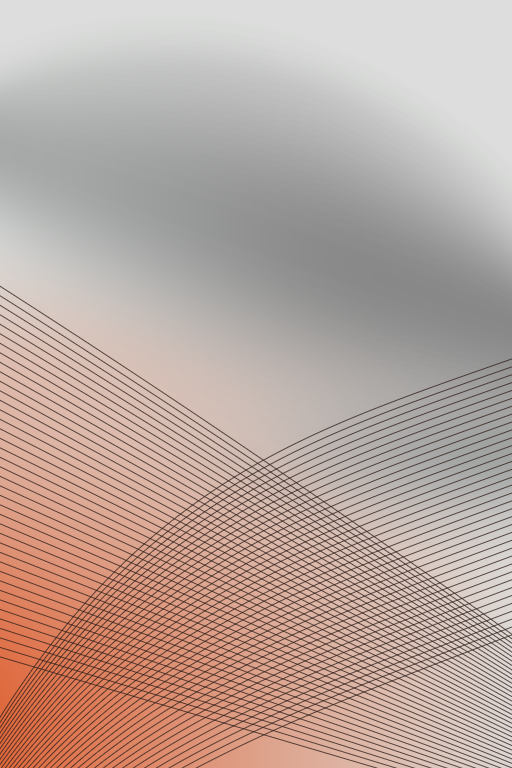
Give the GLSL for this background, as a Shadertoy shader.

```glsl
// Soft abstract backdrop: a grey smoky band over a pale field, an orange glow
// rising from the lower left corner, and two fans of fine crossing curves.
// Each fan blends evenly between a first and a last boundary curve.

#define PALE vec3(0.862, 0.868, 0.862)
#define ORANGE vec3(0.875, 0.410, 0.240)
#define SMOKE_LIGHT vec3(0.655, 0.665, 0.660)
#define SMOKE_DARK vec3(0.535, 0.535, 0.535)
#define MIST vec3(0.630, 0.645, 0.645)
#define INK vec3(0.190, 0.125, 0.105)
#define INK_ALPHA 0.80
#define LINE_WIDTH 0.0019
#define LEFT_GAPS 39.0
#define RIGHT_GAPS 35.0
#define SHADE_STEPS 26.0

// Gentle staircase that leaves faint contour bands in a gradient
float contour(float v) {
    float s = v * SHADE_STEPS;
    float stair = floor(s) + smoothstep(0.3, 0.7, fract(s));
    return mix(v, stair / SHADE_STEPS, 0.7);
}

// Orange strength: grows downwards, fades to the right
float glowAmount(vec2 p) {
    float rise = 0.33 * smoothstep(0.42, 0.80, p.y)
               + 0.67 * smoothstep(0.75, 1.40, p.y);
    return rise * (1.0 - 0.95 * p.x);
}

// Sloping smoke band with a different falloff above and below its ridge
float smokeAmount(vec2 p) {
    float offset = p.y - (0.29 + 0.34 * p.x);
    float bulge = p.x * (1.0 - p.x);
    float above = 0.10 + 0.02 * p.x + 0.40 * bulge;
    float below = 0.105 + 0.05 * p.x + 0.20 * bulge;
    float d = offset / (offset < 0.0 ? above : below);
    float rim = 0.09 - 0.35 * p.x + 0.55 * p.x * p.x;
    return exp(-0.5 * d * d) * smoothstep(rim - 0.03, rim + 0.11, p.y);
}

// Smaller cool haze at the right edge
float mistAmount(vec2 p) {
    vec2 d = (p - vec2(0.97, 0.89)) / vec2(0.26, 0.085);
    return 0.85 * exp(-0.5 * dot(d, d));
}

// Coverage of evenly blended curves between the heights first and last
float fan(float y, float first, float last, float gaps) {
    float t = gaps * (y - first) / (last - first);
    float perPixel = max(length(vec2(dFdx(t), dFdy(t))), 1e-5);
    float nearest = clamp(floor(t + 0.5), 0.0, gaps);
    float dist = abs(t - nearest) / perPixel;
    float width = LINE_WIDTH * iResolution.x;
    return clamp(0.5 * (width + 1.0) - dist, 0.0, min(1.0, width));
}

void mainImage(out vec4 fragColor, in vec2 fragCoord) {
    // x runs 0 to 1 rightwards, y runs 0 to 1.5 downwards
    vec2 uv = fragCoord / iResolution.xy;
    vec2 p = vec2(uv.x, 1.5 * (1.0 - uv.y));

    // Soft colour field
    vec3 color = mix(PALE, ORANGE, glowAmount(p));
    color = mix(color, MIST, mistAmount(p));
    vec3 smoke = mix(SMOKE_LIGHT, SMOKE_DARK, smoothstep(0.0, 0.75, p.x));
    color = mix(color, smoke, contour(smokeAmount(p)));

    // Fan falling from the left edge
    float leftFirst = 0.559 + 0.64 * p.x + 0.04 * p.x * p.x;
    float leftLast = 1.283 + 0.295 * p.x;
    float leftInk = fan(p.y, leftFirst, leftLast, LEFT_GAPS);

    // Fan sweeping from the right edge and bending down at the left
    float u = 1.0 - p.x;
    float bend = pow(max(u, 0.0), 3.5);
    float rightFirst = 0.701 + 0.35 * u + 0.35 * bend;
    float rightLast = 1.24 + 0.38 * u + 0.14 * bend;
    float rightInk = fan(p.y, rightFirst, rightLast, RIGHT_GAPS);

    color = mix(color, INK, INK_ALPHA * leftInk);
    color = mix(color, INK, INK_ALPHA * rightInk);
    fragColor = vec4(color, 1.0);
}
```
